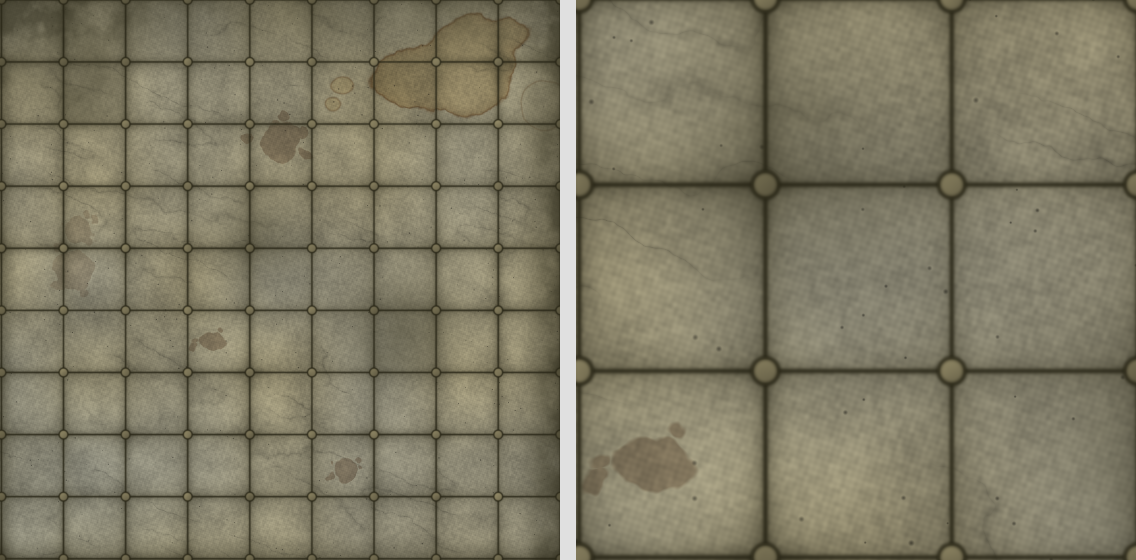
Left, the full canvas; right, a detail of the centre.
Give the GLSL for this texture, as a three.js fragment shader.

```glsl
varying vec2 vUv;
const float PITCH = 0.1109;
const vec2 GRID_ORIGIN = vec2(0.0025, 0.0022);
const float SEAM_WIDTH = 0.0018;
const float HALO_WIDTH = 0.008;
const float BUTTON_RADIUS = 0.0078;
const float SOFT = 0.0014;
const float WEAVE_COUNT = 165.0;
const float WEAVE_DEPTH = 0.028;
const float GRAIN_DEPTH = 0.13;
const float SPECK_CELLS = 80.0;
const vec3 CLOTH = vec3(0.580, 0.558, 0.463);
const vec3 COOL_CLOTH = vec3(0.555, 0.550, 0.485);
const vec3 SEAM = vec3(0.155, 0.145, 0.085);
const vec3 GRIME = vec3(0.215, 0.205, 0.140);
const vec3 BUTTON = vec3(0.500, 0.470, 0.350);
const vec3 SPILL_TINT = vec3(0.970, 0.920, 0.820);
const vec3 RIM_TINT = vec3(0.740, 0.640, 0.560);
const vec3 BLOT_TINT = vec3(0.810, 0.755, 0.720);

float hash(vec2 p) {
  vec3 q = fract(vec3(p.xyx) * 0.1031);
  q += dot(q, q.yzx + 33.33);
  return fract((q.x + q.y) * q.z);
}
float noise(vec2 p) {
  vec2 i = floor(p), f = fract(p);
  f = f * f * (3.0 - 2.0 * f);
  return mix(mix(hash(i), hash(i + vec2(1.0, 0.0)), f.x),
             mix(hash(i + vec2(0.0, 1.0)), hash(i + 1.0), f.x), f.y);
}
float fbm(vec2 p) {
  float sum = 0.0, amp = 0.533;
  for (int i = 0; i < 4; i++) {
    sum += amp * noise(p);
    p = mat2(1.6, 1.2, -1.2, 1.6) * p + 7.3;
    amp *= 0.5;
  }
  return sum;
}
float ellipse(vec2 p, vec2 center, vec2 radii) {
  return (length((p - center) / radii) - 1.0) * min(radii.x, radii.y);
}
float smoothMin(float a, float b, float k) {
  float h = max(k - abs(a - b), 0.0) / k;
  return min(a, b) - 0.25 * h * h * k;
}
// Blot with smaller drops thrown around it
float splash(vec2 p, vec2 center, vec2 radii) {
  float d = ellipse(p, center, radii);
  for (int i = 0; i < 4; i++) {
    vec2 seed = center * 91.0 + float(i) * 5.7;
    float angle = 6.2832 * hash(seed);
    vec2 offset = vec2(cos(angle), sin(angle)) * radii * (1.0 + 0.7 * hash(seed + 3.1));
    d = min(d, length(p - center - offset) - radii.x * (0.1 + 0.25 * hash(seed + 8.4)));
  }
  return d;
}
float fill(float d) { return 1.0 - smoothstep(-SOFT, SOFT, d); }
float rim(float d, float width) { return exp(-d * d / (width * width)); }
float fade(float d, float reach) { return 1.0 - smoothstep(0.0, reach, d); }

void main() {
  vec2 uv = vUv;
  float cloud = fbm(uv * 7.0 + 2.0), mottle = fbm(uv * 28.0 + 11.0);
  vec2 warped = uv + 0.024 * (vec2(fbm(uv * 34.0), fbm(uv * 34.0 + 50.0)) - 0.5);
  vec2 cell = (uv - GRID_ORIGIN) / PITCH;

  // Cloth: tint drift, weave and grain
  vec3 color = mix(CLOTH, COOL_CLOTH, 0.8 * fade(uv.x, 0.75) * fade(uv.y, 0.75));
  color *= 1.0 + (noise(uv * 6.0 + 63.0) - 0.5) * vec3(0.06, 0.03, -0.06);
  float tone = 0.985 + 0.30 * (cloud - 0.5) + 0.24 * (mottle - 0.5);
  tone += 0.05 * (hash(floor(cell) + 4.0) - 0.5);
  vec2 thread = uv * WEAVE_COUNT * 6.2832;
  tone += WEAVE_DEPTH * sin(thread.x + thread.y * 0.5) * sin(thread.y - thread.x * 0.5);
  tone += GRAIN_DEPTH * (noise(uv * 270.0) - 0.5);

  // Creases and specks
  vec2 bent = mat2(0.94, 0.34, -0.34, 0.94) * warped;
  float ridge = abs(noise(bent * vec2(8.0, 30.0)) - 0.5);
  tone -= 0.15 * exp(-ridge * 36.0) * smoothstep(0.45, 0.65, fbm(uv * 9.0 + 31.0));
  vec2 speckCell = floor(uv * SPECK_CELLS);
  vec2 speckCenter = 0.25 + 0.5 * vec2(hash(speckCell + 19.0), hash(speckCell + 47.0));
  float speckDist = length(fract(warped * SPECK_CELLS - warped * SPECK_CELLS + uv * SPECK_CELLS) - speckCenter);
  float speckSize = 0.08 + 0.11 * hash(speckCell + 88.0);
  tone -= 0.36 * step(0.93, hash(speckCell + 71.0)) * fade(speckDist, speckSize);
  color *= tone;

  // Blots
  float blot = splash(warped, vec2(0.503, 0.745), vec2(0.034, 0.038));
  blot = min(blot, splash(warped, vec2(0.130, 0.517), vec2(0.037, 0.036)));
  blot = min(blot, splash(warped, vec2(0.140, 0.588), vec2(0.026, 0.025)));
  blot = min(blot, splash(warped, vec2(0.376, 0.388), vec2(0.024, 0.016)));
  blot = min(blot, splash(warped, vec2(0.614, 0.162), vec2(0.020, 0.020)));
  color *= mix(vec3(1.0), BLOT_TINT, fill(blot) * mix(0.55, 0.9, smoothstep(0.15, 0.35, uv.x)));

  // Large spill and ring marks
  float spill = ellipse(warped, vec2(0.749, 0.860), vec2(0.085, 0.052));
  spill = smoothMin(spill, ellipse(warped, vec2(0.838, 0.876), vec2(0.076, 0.088)), 0.04);
  spill = smoothMin(spill, ellipse(warped, vec2(0.900, 0.940), vec2(0.047, 0.022)), 0.05);
  vec2 ringPos = mix(uv, warped, 0.3);
  float drops = min(ellipse(ringPos, vec2(0.611, 0.847), vec2(0.020, 0.015)),
                    ellipse(ringPos, vec2(0.595, 0.814), vec2(0.013, 0.011)));
  float ring = ellipse(ringPos, vec2(0.972, 0.812), vec2(0.042, 0.044));
  color *= mix(vec3(1.0), SPILL_TINT, max(fill(spill), 0.7 * fill(drops)));
  float edge = 0.6 * rim(spill, 0.002) + 0.3 * fill(spill) * exp(min(spill, 0.0) / 0.01);
  edge = max(edge, max(0.5 * rim(drops, 0.0016), 0.4 * rim(ring, 0.0016)));
  color *= mix(vec3(1.0), RIM_TINT, edge);

  // Grime in the margins and worn areas
  float grime = 0.55 * fade(1.0 - uv.x, 0.09) + 0.34 * fade(1.0 - uv.y, 0.14);
  grime += 0.25 * fade(uv.x, 0.035) + 0.22 * fade(uv.y, 0.05);
  grime += 0.40 * fade(length(uv - vec2(0.08, 0.97)), 0.25) + 0.34 * fade(length(uv - vec2(0.16, 0.83)), 0.10);
  grime += 0.36 * fade(length(uv - vec2(0.72, 0.41)), 0.15) + 0.30 * fade(length(uv - vec2(0.46, 0.57)), 0.13);
  grime = clamp(grime * (0.2 + 1.6 * mottle), 0.0, 0.72);
  color = mix(color, GRIME, grime);

  // Seams, deepest where they cross
  vec2 toSeam = (fract(cell + 0.5) - 0.5) * PITCH;
  float nearest = min(abs(toSeam.x), abs(toSeam.y)), knot = length(toSeam);
  float halo = 0.31 * exp(-nearest / HALO_WIDTH) + 0.34 * exp(-knot / 0.015);
  color = mix(color, SEAM, clamp(halo * (0.1 + 1.7 * cloud), 0.0, 0.8));
  color = mix(color, SEAM, 0.74 * rim(nearest, SEAM_WIDTH));

  // Buttons
  float button = knot - BUTTON_RADIUS;
  float light = 0.95 + 0.12 * dot(toSeam, vec2(-0.6, 0.8)) / BUTTON_RADIUS;
  color = mix(color, mix(BUTTON * light * (0.8 + 0.4 * mottle), GRIME, grime), fill(button));
  color = mix(color, SEAM, 0.72 * rim(button, 0.0017));
  gl_FragColor = vec4(color, 1.0);
}
```
